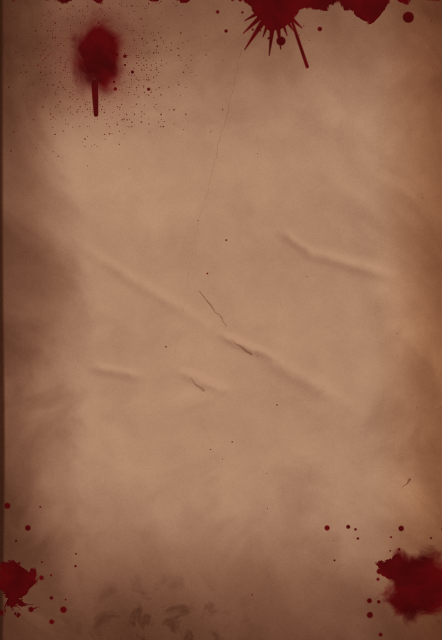
This texture is drawn by a Shadertoy shader. Its source:

```glsl
// Aged, creased brown paper with a dark rim and four dark red splatters.
// Paper tone is one level value: rim falloff, sine-wave folds and line creases.
// Stains join warped discs, tapered streaks and droplets scattered in cells.

float hash(vec2 c) {
    vec3 q = fract(c.xyx * vec3(0.1031, 0.103, 0.0973));
    q += dot(q, q.yzx + 33.33);
    return fract((q.x + q.y) * q.z);
}

// Layered, rotated and warped sines
float sineNoise(vec2 p) {
    float sum = 0.0, amp = 0.5;
    for (int i = 0; i < 6; i++) {
        p = mat2(0.8, 0.6, -0.6, 0.8) * p * 1.75 + 0.6 * sin(p.yx * 1.3) + 1.7;
        sum += amp * sin(p.x) * sin(p.y);
        amp *= 0.62;
    }
    return sum;
}

float fill(float d, float soft) { return 1.0 - smoothstep(-soft, soft, d); }

float bump(float x, float c, float w) { x = (x - c) / w; return exp(-x * x); }

// Segment from ab.xy to ab.zw with radius going from ra to rb
float streak(vec2 p, vec4 ab, float ra, float rb, float px) {
    vec2 d = ab.zw - ab.xy, q = p - ab.xy;
    float t = clamp(dot(q, d) / dot(d, d), 0.0, 1.0);
    return fill(length(q - d * t) - mix(ra, rb, t), px);
}

// Raised fold: light above the line, dark below, fading at both ends
float crease(vec2 p, vec4 ab, float w) {
    vec2 d = ab.zw - ab.xy, q = p - ab.xy;
    float len = length(d), t = dot(q, d) / (len * len);
    float s = (d.x * q.y - d.y * q.x) / (len * w);
    return s * exp(-s * s) * smoothstep(0.0, 0.3, t) * (1.0 - smoothstep(0.6, 1.0, t));
}

// One droplet per cell, rarer away from the centre
float droplets(vec2 p, vec2 centre, float spread, float cells, float amount, float px) {
    vec2 id = floor(p * cells);
    vec2 spot = id + 0.3 + 0.4 * vec2(hash(id + 3.1), hash(id + 17.7));
    float away = length(spot / cells - centre) / spread;
    float size = mix(0.06, 0.28, pow(hash(id + 41.3), 2.0));
    float on = step(hash(id + 7.9), amount * exp(-away * away));
    return on * fill(length(p * cells - spot) - size, px * cells);
}

// Brightness of the bare paper
float paperLevel(vec2 p, float width, float px) {
    float n = sineNoise(p * 7.0), fine = sineNoise(p * 45.0), e = 0.035 * n;
    float level = mix(0.42, 1.0, smoothstep(-0.03, 0.15, p.x + e));
    level *= mix(0.6, 1.0, smoothstep(-0.03, 0.13, width - p.x + e));
    level *= mix(0.62, 1.0, smoothstep(-0.02, 0.26, 1.0 - p.y + e));
    level *= mix(0.48, 1.0, smoothstep(-0.03, 0.27, p.y + e));
    level = level * 1.03 + e + 0.028 * fine;

    // Broad diagonal folds
    level += 0.022 * sin(dot(p, vec2(19.0, 28.0)) + 3.0 * n + 2.0 * sin(p.x * 9.0));
    level += 0.014 * sin(dot(p, vec2(49.0, 37.0)) + 4.0 * n);

    // Sharp creases
    vec2 q = p + 0.005 * vec2(fine, n);
    float relief = crease(q, vec4(0.43, 0.645, 0.5, 0.588), 0.008);
    relief += 1.2 * crease(q, vec4(0.46, 0.607, 0.64, 0.562), 0.01);
    relief += 0.7 * crease(q, vec4(0.09, 0.635, 0.36, 0.468), 0.01);
    relief += 1.5 * crease(q, vec4(0.33, 0.483, 0.44, 0.435), 0.007);
    relief += 0.7 * crease(q, vec4(0.39, 0.455, 0.57, 0.35), 0.013);
    relief += 1.2 * crease(q, vec4(0.27, 0.425, 0.37, 0.385), 0.008);
    relief += crease(q, vec4(0.13, 0.43, 0.24, 0.408), 0.008);
    level += 0.2 * relief;

    // Hairline cracks
    level -= 0.13 * streak(q, vec4(0.378, 0.92, 0.341, 0.766), 0.0, 0.0004, px);
    level -= 0.13 * streak(q, vec4(0.341, 0.766, 0.306, 0.64), 0.0004, 0.0, px);
    level -= 0.08 * streak(q, vec4(0.306, 0.64, 0.273, 0.44), 0.0, 0.0, px);
    level -= 0.3 * streak(q, vec4(0.313, 0.544, 0.354, 0.49), 0.001, 0.0004, px);
    level -= 0.28 * streak(q, vec4(0.36, 0.472, 0.393, 0.447), 0.0, 0.002, px);
    level -= 0.22 * streak(q, vec4(0.296, 0.413, 0.318, 0.394), 0.0, 0.002, px);
    level -= 0.4 * streak(q, vec4(0.627, 0.243, 0.641, 0.253), 0.0, 0.0015, px);

    // Grime and the black left rim
    level -= bump(p.x, 0.25, 0.13) * bump(p.y, 0.0, 0.09) * (0.16 + 0.4 * max(fine, 0.0));
    float rim = fill(p.x - 0.004 - 0.003 * bump(p.y, 0.3, 0.2), 0.003);
    return level * (1.0 - 0.75 * rim);
}

// Coverage of all red stains
float stains(vec2 p, float px) {
    float n = sineNoise(p * 38.0);
    vec2 mist = vec2(0.153, 0.912), left = vec2(0.027, 0.088), right = vec2(0.652, 0.082);
    vec2 top = vec2(0.43, 0.995);

    // Upper left: sprayed core with one drip
    float core = length((p - mist) * vec2(1.25, 0.9));
    float c = fill(core - 0.042 + 0.012 * n, 0.022) + 0.3 * exp(-core * core * 170.0);
    c = max(c, streak(p, vec4(0.148, 0.87, 0.15, 0.821), 0.006, 0.0035, px));

    // Top: ragged hanging edge with a fan of streaks
    float depth = 0.036 * bump(p.x, 0.43, 0.034) + 0.03 * bump(p.x, 0.582, 0.023);
    depth += 0.013 * fill(abs(p.x - 0.488) - 0.1, 0.02) - 0.003;
    c = max(c, fill(1.0 - p.y - depth + 0.012 * n, px * 1.5));
    for (float k = 0.0; k < 9.0; k++) {
        float a = mix(-2.62, -0.75, k / 8.0), reach = 0.05 + 0.04 * hash(vec2(k, 5.0));
        c = max(c, streak(p, vec4(top, top + reach * vec2(cos(a), sin(a))), 0.007, 0.0006, px));
    }
    c = max(c, streak(p, vec4(0.45, 0.985, 0.48, 0.896), 0.002, 0.0025, px));
    c = max(c, fill(length(p - vec2(0.439, 0.936)) - 0.007, px));
    c = max(c, fill(length(p - vec2(0.638, 0.973)) - 0.0085, px));

    // Bottom corners: torn blots, the right one softer
    c = max(c, fill(length((p - left) * vec2(1.0, 0.8)) - 0.03 + 0.026 * n, 0.003));
    c = max(c, fill(length(p - right) - 0.05 + 0.018 * n, 0.014));
    c = max(c, fill(length(p - vec2(0.608, 0.108)) - 0.018 + 0.014 * n, 0.002));

    // Scattered droplets
    c = max(c, 0.75 * droplets(p, mist, 0.085, 260.0, 0.65, px));
    c = max(c, droplets(p, mist + vec2(0.04, 0.0), 0.05, 75.0, 0.4, px));
    c = max(c, droplets(p, top, 0.07, 75.0, 0.4, px));
    c = max(c, droplets(p, left + 0.02, 0.06, 55.0, 0.7, px));
    c = max(c, droplets(p, right + vec2(-0.03, 0.03), 0.07, 60.0, 0.6, px));
    return min(c, 1.0);
}

void mainImage(out vec4 fragColor, in vec2 fragCoord) {
    float px = 1.0 / iResolution.y, width = iResolution.x * px;
    vec2 p = fragCoord * px;
    float grain = 0.035 * (hash(floor(p * 512.0)) - 0.5);
    float t = clamp(paperLevel(p, width, px) + grain, -0.3, 1.12);
    vec3 paper = mix(vec3(0.19, 0.09, 0.05), vec3(0.67, 0.51, 0.4), t);
    paper -= vec3(0.0, 0.1, 0.1) * max(t * (1.0 - t), 0.0);
    paper *= mix(vec3(1.0), vec3(1.03, 0.97, 0.88), smoothstep(width - 0.12, width, p.x));
    vec3 blood = vec3(0.31, 0.02, 0.03) * (0.95 + 0.25 * sineNoise(p * 25.0));
    fragColor = vec4(max(mix(paper, blood, 0.95 * stains(p, px)), 0.0), 1.0);
}
```
